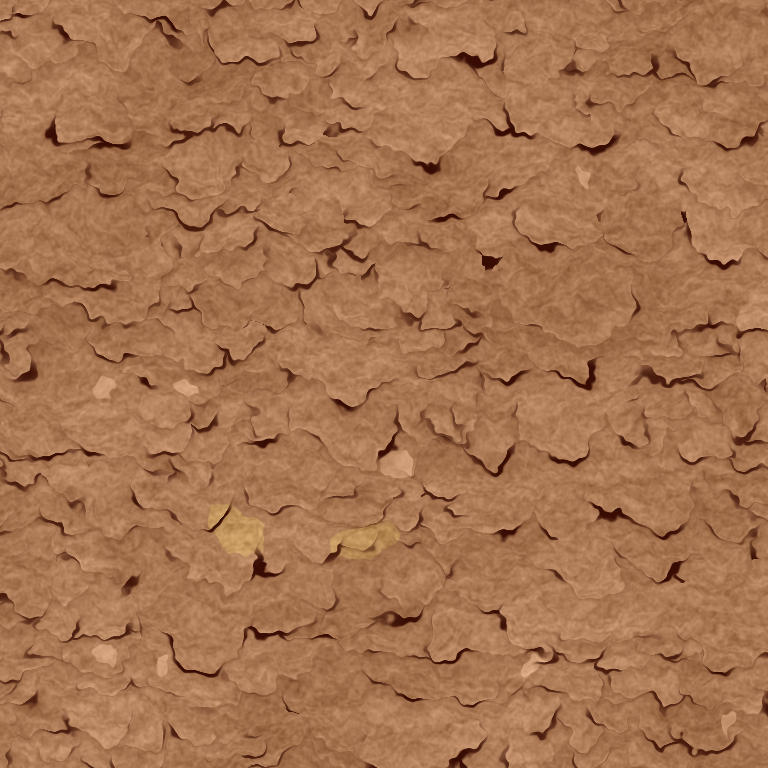
Reproduce this texture procedurally as a three.js fragment shader.

```glsl
// Pressed red-brown clay: overlapping flakes with dark cracks under their lower rims and a few pale chips.
varying vec2 vUv;

const vec3 CLAY = vec3(0.672, 0.472, 0.332);
const vec3 TONE_STEP = vec3(0.052, 0.052, 0.051);
const vec3 SHADE = vec3(0.47, 0.27, 0.14);
const vec3 CREVICE = vec3(0.20, 0.03, 0.0);
const vec3 TAN_CHIP = vec3(0.76, 0.59, 0.36);
const vec3 PALE_CHIP = vec3(0.84, 0.65, 0.50);

const vec2 COARSE_COUNT = vec2(10.0, 12.0);  // flakes across and up
const vec2 FINE_COUNT = vec2(18.0, 22.0);
const float CRACK_WIDTH = 0.0062;
const float EDGE_SOFTNESS = 0.0016;
const float SHADE_REACH = 0.0065;
const float LIP_REACH = 0.006;
const float SHINGLE = 0.4;                  // how much upper flakes cover lower ones
const float RELIEF = 5.5;
const float GRAIN = 1.15;
const float TAU = 6.2832;

vec2 hash2(vec2 p) {
  vec3 h = fract(p.xyx * vec3(0.1031, 0.1030, 0.0973));
  h += dot(h, h.yzx + 33.33);
  return fract((h.xx + h.yz) * h.zy);
}

float cornerSlope(vec2 cell, vec2 offset) {
  float angle = TAU * hash2(cell).x;
  return dot(vec2(cos(angle), sin(angle)), offset);
}

float gradientNoise(vec2 p) {
  vec2 i = floor(p), f = p - i;
  vec2 u = f * f * f * (f * (f * 6.0 - 15.0) + 10.0);
  vec2 e = vec2(1.0, 0.0);
  float low = mix(cornerSlope(i, f), cornerSlope(i + e, f - e), u.x);
  float high = mix(cornerSlope(i + e.yx, f - e.yx), cornerSlope(i + 1.0, f - 1.0), u.x);
  return mix(low, high, u.y);
}

float fbm(vec2 p) {
  float sum = 0.0, amplitude = 1.0;
  for (int i = 0; i < 3; i++) {
    sum += amplitude * gradientNoise(p);
    p = p * 2.1 + 17.3;
    amplitude *= 0.48;
  }
  return sum;
}

vec2 warp(vec2 p, float frequency) {
  return vec2(gradientNoise(p * frequency + 5.2), gradientNoise(p * frequency + 41.7));
}

// One flake: signed edge distance in cells, stacking priority, downward facing, tone.
vec4 flake(vec2 g, vec2 id) {
  vec2 place = hash2(id), look = hash2(id + 31.7);
  vec2 q = g - id - 0.2 - 0.6 * place;
  float angle = atan(q.y, q.x);
  float lobes = 0.11 * sin(3.0 * angle + TAU * look.y) + 0.07 * sin(5.0 * angle + TAU * place.x);
  float radius = mix(0.5, 0.88, look.x) * (1.0 + lobes);
  float priority = look.y + SHINGLE * (id.y + place.y - floor(g.y));
  float facing = smoothstep(-0.25, 0.65, -q.y / (length(q) + 0.001));
  return vec4(length(q) - radius, priority, facing, fract(7.0 * (look.x + place.y)) - 0.5);
}

// A layer of stacked flakes: tone, crack, soft shade, lit lip.
vec4 flakeLayer(vec2 p, vec2 count, float opening) {
  vec2 g = p * count + count.y;
  vec2 cell = floor(g);
  float top = -9.0, toneSum = 0.0, weightSum = 0.0001;
  for (int k = 0; k < 9; k++) {
    vec4 f = flake(g, cell + vec2(mod(float(k), 3.0), floor(float(k) / 3.0)) - 1.0);
    float weight = smoothstep(0.01, -0.02, f.x) * exp2(22.0 * f.y);
    toneSum += weight * f.w;
    weightSum += weight;
    if (f.x < 0.0) top = max(top, f.y);
  }
  float width = CRACK_WIDTH * opening;
  float crack = 0.0, shade = 0.0, lip = 0.0;
  for (int k = 0; k < 9; k++) {
    vec4 f = flake(g, cell + vec2(mod(float(k), 3.0), floor(float(k) / 3.0)) - 1.0);
    float d = f.x / count.y;
    float above = step(top, f.y) * f.z;
    float rim = smoothstep(-EDGE_SOFTNESS, 0.0, d);
    float gap = width * f.z;
    crack = max(crack, above * rim * opening * (1.0 - smoothstep(gap * 0.6, gap + EDGE_SOFTNESS, d)));
    shade = max(shade, above * rim * exp(-max(d, 0.0) / SHADE_REACH));
    lip = max(lip, above * (1.0 - rim) * exp(min(d, 0.0) / LIP_REACH));
  }
  return vec4(toneSum / weightSum, crack, shade, lip);
}

// Sparse elongated chips, one at most per cell.
float chips(vec2 p, float count, float chance, float size) {
  vec2 g = p * count, id = floor(g);
  vec2 place = hash2(id + 71.3), look = hash2(id + 113.9);
  vec2 q = g - id - 0.35 - 0.3 * place;
  float angle = TAU * look.y;
  q = mat2(cos(angle), -sin(angle), sin(angle), cos(angle)) * q;
  float d = length(q * vec2(1.0, 1.65)) - size * mix(0.7, 1.1, place.x);
  return step(look.x, chance) * smoothstep(0.002 * count, -0.001 * count, d);
}

void main() {
  vec2 p = vUv;
  vec2 bent = p + 0.026 * warp(p, 10.0) + 0.013 * warp(p, 31.0) + 0.0075 * warp(p, 74.0);

  // Large flakes, with patches of small ones
  float opening = smoothstep(-0.12, 0.3, gradientNoise(p * 19.0 + 3.0));
  vec4 coarse = flakeLayer(bent, COARSE_COUNT, opening);
  vec4 fine = flakeLayer(bent, FINE_COUNT, opening * 0.8);
  vec4 surface = mix(coarse, fine, smoothstep(0.0, 0.08, gradientNoise(p * 3.2 + 8.4)));

  // Clay tone from flakes, broad drift, relief lit from above and grain
  float relief = fbm(bent * 30.0) - fbm((bent + vec2(0.0, 0.003)) * 30.0);
  float tone = 1.2 * surface.x + 1.1 * gradientNoise(p * 4.0) + RELIEF * relief;
  tone += GRAIN * (gradientNoise(p * 105.0) + 0.8 * gradientNoise(p * 210.0));
  tone += 0.8 * surface.w;
  vec3 color = CLAY + TONE_STEP * tone;

  // Chips, then shade and cracks over them
  vec3 mottle = TONE_STEP * (tone + 1.8 * gradientNoise(p * 42.0));
  color = mix(color, TAN_CHIP + mottle, 0.9 * chips(bent, 5.0, 0.13, 0.25));
  color = mix(color, PALE_CHIP + 0.6 * mottle, 0.85 * chips(bent, 11.0, 0.08, 0.18));
  color = mix(color, SHADE, surface.z * mix(0.35, 0.8, opening));
  color = mix(color, CREVICE, 0.95 * surface.y);
  gl_FragColor = vec4(color, 1.0);
}
```
